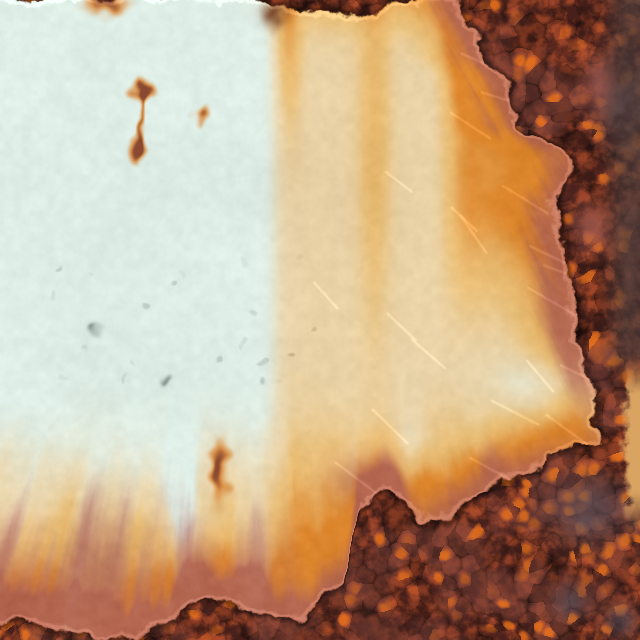
A WebGL 1 fragment shader for this texture:

```glsl
precision highp float;
uniform vec2 u_resolution;

float hash(vec2 p) {
  vec3 q = fract(vec3(p.xyx) * 0.1031);
  q += dot(q, q.yzx + 33.33);
  return fract((q.x + q.y) * q.z);
}

float noise(vec2 p) {
  vec2 i = floor(p), f = fract(p);
  f = f * f * (3.0 - 2.0 * f);
  return mix(mix(hash(i), hash(i + vec2(1, 0)), f.x),
             mix(hash(i + vec2(0, 1)), hash(i + vec2(1, 1)), f.x), f.y);
}

float fbm(vec2 p) {
  float sum = 0.0, amp = 0.52;
  for (int i = 0; i < 5; i++) {
    sum += amp * noise(p);
    p = mat2(1.6, 1.2, -1.2, 1.6) * p + 7.3;
    amp *= 0.5;
  }
  return sum;
}

// x: distance to the nearest grain centre, y: grain id
vec2 grains(vec2 p) {
  vec2 cell = floor(p), best = vec2(9.0, 0.0);
  for (int j = -1; j <= 1; j++)
    for (int i = -1; i <= 1; i++) {
      vec2 c = cell + vec2(i, j);
      float d = length(c + vec2(hash(c), hash(c + 19.7)) - p);
      if (d < best.x) best = vec2(d, hash(c + 41.3));
    }
  return best;
}

float ramp(float a, float b, float x) { return smoothstep(a, b, x); }
float fall(float a, float b, float x) { return 1.0 - smoothstep(a, b, x); }

float blob(vec2 p, vec2 centre, vec2 radius) {
  vec2 q = (p - centre) / radius;
  return exp(-dot(q, q));
}

float segment(vec2 p, vec2 a, vec2 b) {
  vec2 ab = b - a;
  return length(p - a - ab * clamp(dot(p - a, ab) / dot(ab, ab), 0.0, 1.0));
}

float lowerEdge(float x) {
  return 0.03 - 0.025 * ramp(0.05, 0.14, x) + 0.06 * ramp(0.2, 0.33, x)
    - 0.03 * ramp(0.33, 0.44, x) + 0.055 * ramp(0.46, 0.54, x)
    + 0.12 * ramp(0.535, 0.565, x) + 0.025 * ramp(0.565, 0.6, x)
    - 0.045 * ramp(0.6, 0.66, x) + 0.06 * ramp(0.69, 0.78, x) + 0.06 * ramp(0.78, 0.93, x);
}

float rightEdge(float y) {
  return 0.935 - 0.045 * ramp(0.31, 0.55, y) - 0.02 * ramp(0.55, 0.65, y)
    + 0.02 * ramp(0.68, 0.73, y) - 0.085 * ramp(0.75, 0.81, y)
    - 0.015 * ramp(0.81, 0.87, y) - 0.045 * ramp(0.87, 0.92, y) - 0.03 * ramp(0.92, 1.0, y);
}

// Stain level to colour: pale paint, cream, amber, mauve
vec3 stainColor(float s, float mauve) {
  vec3 c = mix(vec3(0.87, 0.93, 0.9), vec3(0.91, 0.83, 0.67), ramp(0.0, 0.35, s));
  c = mix(c, vec3(0.91, 0.74, 0.46), ramp(0.3, 0.6, s));
  c = mix(c, vec3(0.86, 0.52, 0.17), ramp(0.55, 1.0, s));
  return mix(c, vec3(0.68, 0.38, 0.32), mauve);
}

vec3 paint(vec2 p, float edge) {
  float fan = (p.x - 0.4) / (1.1 - 0.75 * p.y);
  float streak = fbm(vec2(fan * 22.0, p.y * 2.5));
  float cloud = fbm(p * 7.0);
  float low = fall(0.08, 0.43, p.y + (cloud - 0.5) * 0.1);
  float s = 0.36 * ramp(0.4, 0.46, p.x) + low * (0.5 + 0.9 * (streak - 0.4));
  s += 0.28 * blob(p, vec2(0.585, 0.8), vec2(0.025, 0.3));
  s += 0.4 * blob(p, vec2(0.45, 0.97), vec2(0.02, 0.15));
  s += 0.4 * blob(p, vec2(0.56, 1.02), vec2(0.13, 0.06));
  s += 0.55 * ramp(0.67, 0.74, p.x) * ramp(0.42, 0.75, p.y) * (0.65 + 0.6 * cloud);
  s += 0.4 * fall(0.0, 0.13, edge) * (0.5 + streak);
  s -= 0.5 * blob(p, vec2(0.285, 0.22), vec2(0.022, 0.1));
  s -= 0.3 * blob(p, vec2(0.86, 0.4), vec2(0.08, 0.04));
  s -= 0.3 * blob(p, vec2(0.64, 0.28), vec2(0.022, 0.08));
  float mauve = 0.85 * fall(0.01, 0.075, edge + (streak - 0.5) * 0.09);
  mauve *= 1.0 - 0.8 * blob(p, vec2(0.9, 0.34), vec2(0.06, 0.06));
  mauve += 0.75 * fall(0.05, 0.23, p.y + (streak - 0.5) * 0.3) * fall(0.35, 0.55, p.x);
  mauve += 0.6 * blob(p, vec2(0.57, 0.25), vec2(0.05, 0.035));
  vec3 c = stainColor(clamp(s, 0.0, 1.0), clamp(mauve, 0.0, 0.9));
  return c + (fbm(p * 75.0) - 0.5) * 0.06 + (cloud - 0.5) * 0.05;
}

vec3 rust(vec2 p) {
  float broad = fbm(p * 14.0), fine = fbm(p * 65.0);
  vec2 g = grains(p * 46.0 + 1.5 * broad);
  vec3 c = mix(vec3(0.27, 0.12, 0.1), vec3(0.6, 0.26, 0.15), ramp(0.25, 0.75, fine));
  c = mix(c, vec3(0.46, 0.25, 0.22), ramp(0.45, 0.7, broad) * 0.6);
  c = mix(c, vec3(0.82, 0.4, 0.08), ramp(0.78, 0.95, g.y) * fall(0.2, 0.6, g.x) * 0.75);
  c *= 0.78 + 0.4 * g.y - 0.35 * ramp(0.5, 0.9, g.x);
  float slate = blob(p, vec2(0.92, 0.2), vec2(0.06, 0.05)) + blob(p, vec2(0.97, 0.84), vec2(0.04, 0.06))
    + blob(p, vec2(0.89, 0.06), vec2(0.025)) + blob(p, vec2(0.97, 0.03), vec2(0.025));
  c = mix(c, vec3(0.35, 0.31, 0.35), clamp(slate, 0.0, 1.0) * (0.4 + 0.6 * fine));
  float pink = blob(p, vec2(0.925, 0.645), vec2(0.03, 0.035)) + blob(p, vec2(0.94, 0.87), vec2(0.025, 0.04));
  c = mix(c, vec3(0.62, 0.35, 0.31), pink * 0.8);
  float side = ramp(0.93, 0.98, p.x) * ramp(0.38, 0.46, p.y);
  c = mix(c, vec3(0.25, 0.18, 0.17) + 0.1 * fine, side * 0.75);
  float cream = ramp(0.972, 0.988, p.x + (fine - 0.5) * 0.03) * ramp(0.16, 0.24, p.y) * fall(0.38, 0.44, p.y);
  return mix(c, vec3(0.85, 0.64, 0.38), cream);
}

void main() {
  vec2 p = gl_FragCoord.xy / u_resolution;
  float soft = 1.5 / u_resolution.y;
  float rough = (fbm(p * 38.0) - 0.5) * 0.035;
  float cap = 1.0 - p.y - 0.022 * ramp(0.41, 0.45, p.x) * fall(0.58, 0.64, p.x);
  float edge = min(min(p.y - lowerEdge(p.x), rightEdge(p.y) - p.x), cap + 0.004) + rough;
  vec3 c = paint(p, min(p.y - lowerEdge(p.x), rightEdge(p.y) - p.x));

  // Rust spots with amber halos and dark cores
  vec2 w = p + (vec2(noise(p * 55.0), noise(p * 55.0 + 9.0)) - 0.5) * 0.016;
  float spot = blob(w, vec2(0.223, 0.858), vec2(0.018, 0.016)) + blob(w, vec2(0.217, 0.768), vec2(0.011, 0.018))
    + 0.75 * blob(w, vec2(0.22, 0.81), vec2(0.006, 0.045)) + 0.8 * blob(w, vec2(0.312, 0.82), vec2(0.01, 0.014))
    + blob(w, vec2(0.165, 1.0), vec2(0.035, 0.022)) + blob(w, vec2(0.343, 0.265), vec2(0.014, 0.05));
  c = mix(c, vec3(0.84, 0.5, 0.18), ramp(0.08, 0.75, spot) * 0.85);
  c = mix(c, vec3(0.46, 0.22, 0.17), ramp(0.55, 1.0, spot) * 0.8);
  c = mix(c, vec3(0.4, 0.18, 0.08), 0.8 * blob(w, vec2(0.43, 0.98), vec2(0.016, 0.02)));

  // Diagonal scratches and small pits
  for (int i = 0; i < 22; i++) {
    float k = float(i);
    vec2 a = vec2(0.4 + 0.48 * hash(vec2(k, 2.0)), 0.25 + 0.68 * hash(vec2(k, 5.0)));
    vec2 span = vec2(0.03 + 0.07 * hash(vec2(k, 8.0)), -0.03 - 0.03 * hash(vec2(k, 11.0)));
    c += 0.07 * fall(0.0004, 0.0012 + soft, segment(p, a, a + span));
    vec2 pit = vec2(0.05 + 0.48 * hash(vec2(k, 14.0)), 0.36 + 0.24 * hash(vec2(k, 17.0)));
    c -= 0.14 * hash(vec2(k, 23.0)) * fall(0.002, 0.005 + soft, length(w - pit));
  }
  c -= 0.3 * (blob(w, vec2(0.148, 0.485), vec2(0.007)) + blob(w, vec2(0.262, 0.408), vec2(0.008, 0.006)));

  // Bright flaked lip and shadow where paint meets rust
  c += 0.1 * fall(0.0, 0.006, abs(edge - 0.005));
  vec3 base = rust(p) * (1.0 - 0.45 * fall(0.0, 0.016, -edge));
  gl_FragColor = vec4(clamp(mix(base, c, ramp(-soft, soft, edge)), 0.0, 1.0), 1.0);
}
```
